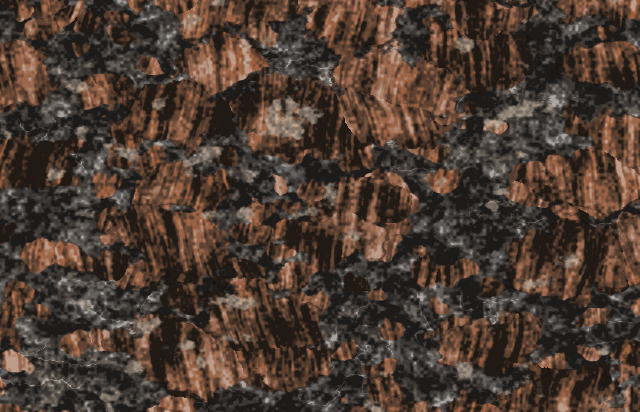
Give the GLSL for this texture, as a Shadertoy shader.

```glsl
// Polished brown granite: rust feldspar crystals with upright fibres, set in a
// dark speckled matrix. Two layers of scattered, warped ellipses form the
// crystals; value noise drives fibres, grains and pale mineral veins.

float hash(vec2 p) {
    vec3 q = fract(p.xyx * vec3(0.1031, 0.1030, 0.0973));
    q += dot(q, q.yzx + 33.33);
    return fract((q.x + q.y) * q.z);
}

float noise(vec2 p) {
    vec2 i = floor(p), f = fract(p);
    f = f * f * (3.0 - 2.0 * f);
    return mix(mix(hash(i), hash(i + vec2(1, 0)), f.x),
               mix(hash(i + vec2(0, 1)), hash(i + vec2(1, 1)), f.x), f.y);
}

float fbm(vec2 p) {
    float sum = 0.0, amp = 0.52;
    for (int k = 0; k < 5; k++) {
        sum += amp * noise(p);
        p = mat2(1.6, 1.2, -1.2, 1.6) * p + 17.3;
        amp *= 0.5;
    }
    return sum;
}

mat2 turn(float a) {
    return mat2(cos(a), sin(a), -sin(a), cos(a));
}

// Scattered ellipses: x = depth inside the nearest one, y = its random id
vec2 crystals(vec2 p, vec2 cell, float share, float seed) {
    vec2 best = vec2(-1.0, 0.0);
    vec2 home = floor(p / cell);
    for (int y = -1; y <= 1; y++)
    for (int x = -1; x <= 1; x++) {
        vec2 c = home + vec2(x, y);
        vec2 key = c + seed;
        if (hash(key + 71.7) > share) continue;
        vec2 jitter = vec2(hash(key), hash(key + 31.3)) - 0.5;
        float id = hash(key + 53.9);
        vec2 d = turn(0.12 + 0.5 * jitter.x) * (p - (c + 0.5 + 0.8 * jitter) * cell);
        d = abs(d) / (cell * mix(0.3, 0.66, hash(key + 11.1)));
        float depth = 1.0 - pow(pow(d.x, 2.6) + pow(d.y, 2.6), 1.0 / 2.6);
        if (depth > best.x) best = vec2(depth, id);
    }
    return best;
}

// Four-colour tone scale
vec3 ramp(float t, vec3 a, vec3 b, vec3 c, vec3 d) {
    vec3 col = mix(a, b, smoothstep(0.15, 0.48, t));
    col = mix(col, c, smoothstep(0.46, 0.72, t));
    return mix(col, d, smoothstep(0.72, 1.0, t));
}

// Fibrous feldspar, streaks leaning differently in each crystal
vec3 feldspar(vec2 p, float id, float grain) {
    vec2 q = turn((id - 0.5) * 0.7) * p + id * 37.0;
    q.x += 0.016 * noise(q * 14.0);
    float fibre = 0.6 * noise(q * vec2(72, 9)) + 0.4 * noise(q * vec2(165, 20));
    float patches = fbm(p * vec2(9, 11) + id * 19.0);
    float tone = 0.43 + 1.05 * (fibre - 0.5) + 0.9 * (patches - 0.5)
               + 0.28 * (fract(id * 7.31) - 0.5) + 0.4 * (grain - 0.5);
    vec3 rust = mix(vec3(0.62, 0.37, 0.24), vec3(0.60, 0.43, 0.34), noise(p * 13.0));
    return ramp(tone, vec3(0.13, 0.10, 0.08), vec3(0.37, 0.26, 0.195),
                rust, vec3(0.74, 0.61, 0.54));
}

// Dark matrix with cool grey specks and broken pale veins
vec3 matrixRock(vec2 p, float grain) {
    float clouds = fbm(p * vec2(20, 29) + 5.0);
    float flakes = noise(p * vec2(52, 66) + 4.0 * clouds);
    float ridge = abs(fbm(p * vec2(13, 21) + 40.0) - 0.5);
    float vein = smoothstep(0.035, 0.0, ridge) * smoothstep(0.45, 0.75, noise(p * vec2(6, 9)));
    float tone = 0.35 + 1.25 * (clouds - 0.5) + 0.5 * (flakes - 0.5)
               + 0.55 * (grain - 0.5) + 0.3 * vein;
    vec3 grey = mix(vec3(0.37, 0.375, 0.38), vec3(0.41, 0.37, 0.33), noise(p * 9.0 + 8.0));
    return ramp(tone, vec3(0.11, 0.105, 0.10), vec3(0.25, 0.23, 0.215),
                grey, vec3(0.67, 0.65, 0.63));
}

void mainImage(out vec4 fragColor, in vec2 fragCoord) {
    vec2 p = fragCoord / iResolution.y + 3.0;
    float grain = noise(p * 125.0);

    // Ragged crystal outlines
    vec2 warp = vec2(fbm(p * 11.0), fbm(p * 13.0 + 60.0)) - 0.5;
    vec2 w = p + 0.07 * warp;
    float ragged = 0.9 * (fbm(p * vec2(24, 32) + 90.0) - 0.5);
    vec2 large = crystals(w, vec2(0.27, 0.145), 0.72, 3.0);
    vec2 small = crystals(w, vec2(0.085, 0.058), 0.5, 140.0);
    float inLarge = smoothstep(-0.02, 0.12, large.x + ragged);
    float inSmall = smoothstep(0.0, 0.18, small.x + ragged);

    // Crystals over matrix, each with a thin dark seam
    vec3 col = matrixRock(p, grain);
    col = mix(col, feldspar(p, small.y, grain), inSmall);
    col = mix(col, feldspar(p, large.y, grain), inLarge);
    col *= 1.0 - 0.9 * inLarge * (1.0 - inLarge);

    // Rare milky clots
    float clot = smoothstep(0.69, 0.8, fbm(p * vec2(15, 19) + 200.0));
    col = mix(col, vec3(0.68, 0.62, 0.56) * (0.7 + 0.5 * grain), 0.75 * clot);

    fragColor = vec4(col, 1.0);
}
```
